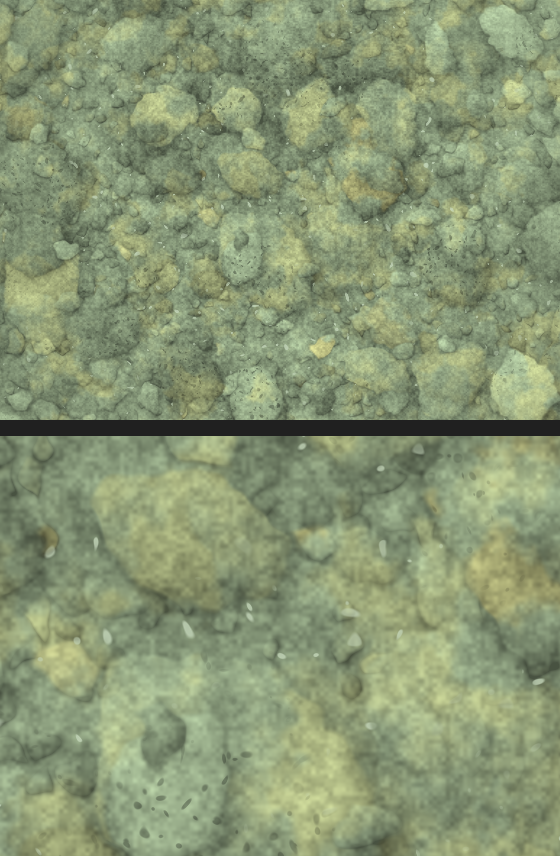
Top: the whole. Bottom: its middle third, enlarged.
Write a Shadertoy shader that draws this texture.

```glsl
const float TAU = 6.2831853;
const vec2  LIGHT_DIR = vec2(-0.45, 0.89);
const vec3  SILT_TINT = vec3(0.882, 1.0, 0.797);
const vec3  WARM_TINT = vec3(0.945, 1.0, 0.710);
const vec3  OCHRE_TINT = vec3(0.99, 1.0, 0.68);
const vec3  SHELL_COLOR = vec3(0.78, 0.85, 0.74);
const float SAND_SHADE = 0.575;
const float STONE_DARK = 0.50;
const float STONE_LIGHT = 0.66;
const float SHADOW_DEPTH = 0.34;
const float EDGE_SOFTNESS = 0.004;
const float GRAIN_STRENGTH = 0.22;
const float MOTTLE_STRENGTH = 0.27;
const float MEAN_SHADE = 0.528;
const float EXPOSURE = 0.065;
const float CONTRAST = 1.13;

struct Surface {
    float shade;   // brightness
    float warmth;  // silt to yellow
    float ochre;   // rusty, bright stone
    float stone;   // 1 on stones, 0 on sand
};

float hash(vec2 p) {
    return fract(sin(dot(p, vec2(127.1, 311.7))) * 43758.5453);
}

vec2 hash2(vec2 p) {
    return vec2(hash(p), hash(p + 19.37));
}

float noise(vec2 p) {
    vec2 i = floor(p), f = fract(p);
    f = f * f * (3.0 - 2.0 * f);
    return mix(mix(hash(i), hash(i + vec2(1, 0)), f.x),
               mix(hash(i + vec2(0, 1)), hash(i + vec2(1, 1)), f.x), f.y);
}

float fbm(vec2 p) {
    float sum = 0.0, amp = 0.533;
    for (int i = 0; i < 4; i++) {
        sum += amp * noise(p);
        p = mat2(1.6, 1.2, -1.2, 1.6) * p + 7.3;
        amp *= 0.5;
    }
    return sum;
}

// Rounded irregular hexagon: a smooth maximum of six half planes
float stoneDistance(vec2 q, float radius, vec2 seed) {
    const float ROUNDING = 24.0;
    float turn = TAU * hash(seed + 3.1);
    q = mat2(cos(turn), sin(turn), -sin(turn), cos(turn)) * q;
    q.y *= mix(1.05, 1.55, hash(seed + 8.6));
    float sum = 0.0;
    for (int i = 0; i < 6; i++) {
        vec2 h = hash2(seed + 5.3 * float(i + 1));
        float a = (float(i) + 0.6 * h.x) * TAU / 6.0;
        sum += exp(ROUNDING * (dot(q, vec2(cos(a), sin(a))) - radius * mix(0.72, 1.06, h.y)));
    }
    return log(sum) / ROUNDING;
}

// One layer of stones, each laid with its shadow over what is below
void layStones(inout Surface s, vec2 p, float cellSize, float cover, float seed) {
    vec2 g = p / cellSize;
    for (int y = -1; y <= 1; y++)
    for (int x = -1; x <= 1; x++) {
        vec2 cell = floor(g) + vec2(x, y);
        vec2 id = cell + seed;
        if (hash(id + 41.7) > cover) continue;
        vec2 q = g - cell - mix(vec2(0.25), vec2(0.75), hash2(id));
        float radius = mix(0.34, 0.56, hash(id + 23.9));
        float d = stoneDistance(q, radius, id);
        float buried = hash(id + 67.1);
        float opacity = mix(1.0, 0.5, buried * buried);

        float side = dot(q, LIGHT_DIR) / (length(q) + 0.01);
        float shadow = exp(-max(d, 0.0) * 13.0) * (0.6 - 0.4 * side);
        s.shade *= 1.0 - SHADOW_DEPTH * opacity * shadow;

        float soft = EDGE_SOFTNESS / cellSize;
        float mask = opacity * smoothstep(soft, -soft, d);
        float ochre = step(0.93, hash(id + 88.2));
        float shade = mix(STONE_DARK, STONE_LIGHT, hash(id + 12.4)) + 0.08 * ochre;
        shade += 0.06 * dot(q, LIGHT_DIR) / radius;
        shade -= 0.11 * exp(min(d, 0.0) * 14.0) * (0.7 - 0.5 * side);
        s.shade = mix(s.shade, shade, mask);
        s.warmth = mix(s.warmth, hash(id + 51.8), mask);
        s.ochre = mix(s.ochre, ochre, mask);
        s.stone = mix(s.stone, 1.0, mask);
    }
}

// Scattered specks; share is the part of the cells that hold one
float specks(vec2 p, float cellSize, float share, float seed) {
    vec2 g = p / cellSize, id = floor(g) + seed;
    vec2 q = fract(g) - mix(vec2(0.3), vec2(0.7), hash2(id));
    float a = TAU * hash(id + 4.4);
    q = mat2(cos(a), sin(a), -sin(a), cos(a)) * q * vec2(1.0, 1.35);
    float r = mix(0.10, 0.27, hash(id + 9.2));
    return step(hash(id + 31.3), share) * smoothstep(r + 0.07, r - 0.07, length(q));
}

void mainImage(out vec4 fragColor, in vec2 fragCoord) {
    vec2 p = fragCoord / iResolution.y;
    vec2 fromCenter = p - 0.5 * iResolution.xy / iResolution.y;
    float clarity = mix(1.0, 0.7, smoothstep(0.3, 0.8, length(fromCenter)));

    // Ragged outlines
    vec2 w = p + 0.035 * (vec2(fbm(p * 9.0), fbm(p * 9.0 + 31.0)) - 0.5)
               + 0.011 * (vec2(noise(p * 60.0), noise(p * 60.0 + 17.0)) - 0.5);

    // Sand, gravel and stones, from the bed upwards
    Surface s = Surface(SAND_SHADE, 0.35, 0.0, 0.0);
    layStones(s, w, 0.032, 0.50, 5.0);
    layStones(s, w, 0.075, 0.55, 90.0);
    s.stone *= 0.4;
    layStones(s, w, 0.250, 0.65, 140.0);
    layStones(s, w, 0.165, 0.50, 230.0);
    layStones(s, w, 0.065, 0.12, 310.0);

    // Silt mottling and fine grain
    float mottle = fbm(p * 24.0 + 3.0) - 0.5;
    float grain = 0.55 * noise(p * 140.0) + 0.45 * noise(p * 290.0 + 9.0) - 0.5;
    float stain = smoothstep(0.50, 0.64, fbm(p * 14.0 + 50.0));
    s.shade += clarity * (MOTTLE_STRENGTH * mottle + GRAIN_STRENGTH * grain);
    s.shade += 0.05 * stain * s.stone + 0.13 * (fbm(p * 2.5 + 12.0) - 0.5);

    // Dark snails and algae spots gather on some stones
    float colony = smoothstep(0.45, 0.62, fbm(p * 5.0 + 70.0));
    float spots = max(specks(w, 0.021, 0.45, 400.0), specks(w + 0.3, 0.013, 0.3, 450.0));
    s.shade *= 1.0 - 0.28 * spots * colony * s.stone * clarity;

    // Colour through the green water
    float shade = MEAN_SHADE + EXPOSURE + CONTRAST * (s.shade - MEAN_SHADE);
    float warm = smoothstep(0.40, 1.0, 0.2 + 0.5 * s.warmth + 0.35 * stain + 0.8 * mottle);
    vec3 tint = mix(SILT_TINT, WARM_TINT, warm);
    tint = mix(tint, OCHRE_TINT, s.ochre * smoothstep(0.38, 0.58, fbm(p * 18.0 + 8.0)));
    vec3 color = max(shade, 0.32) * tint;

    // Pale shell chips on the sand
    float chips = max(specks(w, 0.026, 0.07, 500.0), specks(w + 0.7, 0.014, 0.07, 560.0));
    color = mix(color, SHELL_COLOR, 0.75 * chips * (1.0 - s.stone) * clarity);

    fragColor = vec4(clamp(color, 0.0, 1.0), 1.0);
}
```
